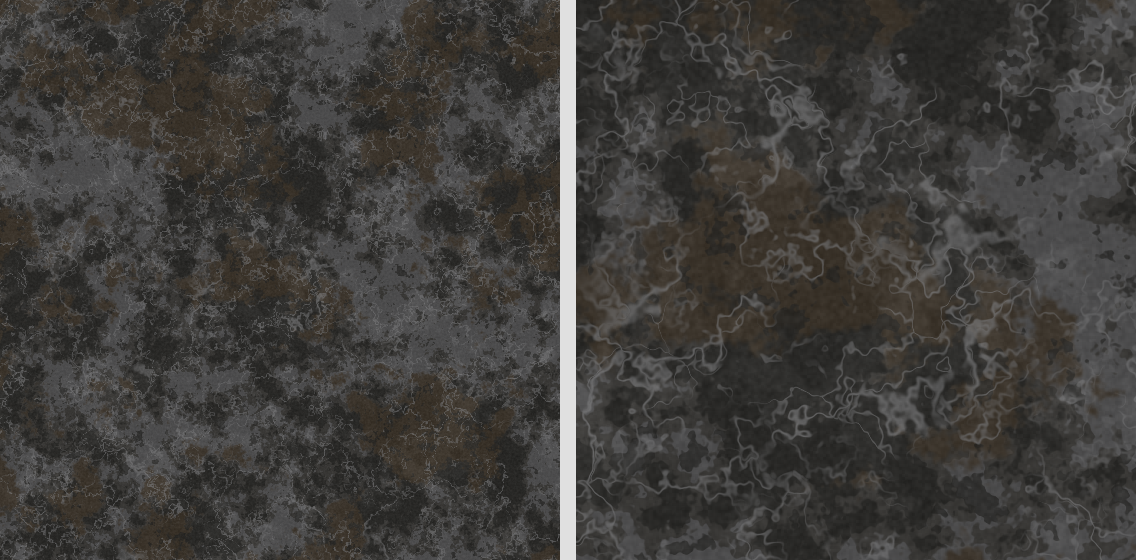
Left: the whole. Right: its middle third, enlarged.
Write a Shadertoy shader that draws this texture.

```glsl
// Dark weathered stone: charcoal and slate mottling, rusty brown stains, crumbly pale veins.

vec2 hash2(vec2 p) {
    uvec2 q = uvec2(ivec2(p) + 4096);
    uint h = q.x * 1597334677u ^ q.y * 3812015801u;
    h = (h ^ (h >> 15)) * 2246822519u;
    h = (h ^ (h >> 13)) * 3266489917u;
    h ^= h >> 16;
    return vec2(h & 65535u, h >> 16) / 65535.0;
}

// Gradient noise, roughly -0.7 to 0.7
float corner(vec2 cell, vec2 offset) {
    float angle = 6.28318 * hash2(cell).x;
    return dot(vec2(cos(angle), sin(angle)), offset);
}

float noise(vec2 p) {
    vec2 i = floor(p), f = p - i;
    vec2 u = f * f * f * (f * (f * 6.0 - 15.0) + 10.0);
    vec2 e = vec2(1, 0);
    return mix(mix(corner(i, f), corner(i + e.xy, f - e.xy), u.x),
               mix(corner(i + e.yx, f - e.yx), corner(i + 1.0, f - 1.0), u.x), u.y);
}

float fbm(vec2 p, int octaves, float gain) {
    float sum = 0.0, amp = 0.5;
    for (int i = 0; i < octaves; i++) {
        sum += amp * noise(p);
        p = mat2(1.6, 1.2, -1.2, 1.6) * p + 17.3;
        amp *= gain;
    }
    return sum;
}

// Gap between the two nearest cell points: zero on the cell borders
float cellBorder(vec2 p) {
    vec2 cell = floor(p);
    float nearest = 9.0, second = 9.0;
    for (int y = -1; y <= 1; y++)
    for (int x = -1; x <= 1; x++) {
        vec2 c = cell + vec2(x, y);
        float d = length(c + hash2(c) - p);
        second = min(second, max(nearest, d));
        nearest = min(nearest, d);
    }
    return second - nearest;
}

void mainImage(out vec4 fragColor, in vec2 fragCoord) {
    vec2 uv = fragCoord / iResolution.y;

    // Mottling: broad clouds broken up by ragged flakes
    float clouds = fbm(uv * 4.0 + 3.7, 3, 0.5);
    float flakes = fbm(uv * 17.0 + 40.0, 5, 0.68);
    float chips = fbm(uv * 34.0 + 81.0, 4, 0.7);
    float tone = clouds * 0.75 + flakes * 0.7;

    vec3 charcoal = vec3(0.160, 0.158, 0.150);
    vec3 ash = vec3(0.222, 0.217, 0.208);
    vec3 slate = vec3(0.298, 0.297, 0.300);
    vec3 rust = vec3(0.226, 0.193, 0.152);

    vec3 col = mix(charcoal, ash, smoothstep(-0.10, -0.03, tone + 0.25 * chips));
    col = mix(col, slate, smoothstep(0.03, 0.08, tone + 0.3 * chips));

    // Brown stains with flaky borders
    float stain = fbm(uv * 4.5 + 120.0, 3, 0.5) + 0.4 * flakes;
    col = mix(col, rust, 0.85 * smoothstep(0.04, 0.13, stain - 0.3 * clouds));

    // Small dark pits
    col = mix(col, charcoal * 0.9, 0.7 * smoothstep(0.13, 0.2, chips - 0.4 * tone));

    // Veins: strongly warped cell borders plus a crinkled contour line
    vec2 warp = vec2(fbm(uv * 11.0 + 200.0, 5, 0.62), fbm(uv * 11.0 + 260.0, 5, 0.62));
    vec2 bent = uv + 0.13 * warp;
    float coarse = 1.0 - smoothstep(0.0, 0.060, cellBorder(bent * 9.0 + 5.0));
    float fine = 1.0 - smoothstep(0.0, 0.095, cellBorder(bent * 20.0 + 60.0));
    float crinkle = 1.0 - smoothstep(0.0, 0.026, abs(fbm(uv * 7.0 + 310.0, 6, 0.62)));
    float strength = fbm(uv * 8.0 + 400.0, 4, 0.6);
    float veins = max(coarse * smoothstep(-0.22, 0.10, strength),
                      max(fine * 0.8 * smoothstep(-0.02, 0.18, strength),
                          crinkle * smoothstep(-0.15, 0.15, -strength)));
    col = mix(col, vec3(0.435, 0.435, 0.440), 0.66 * veins);

    // Pale dust around the veins and fine grain
    col += 0.035 * smoothstep(0.0, 0.2, strength + 0.5 * chips);
    col += 0.035 * noise(uv * 230.0) + 0.02 * (hash2(floor(uv * 512.0)).x - 0.5);

    fragColor = vec4(col, 1.0);
}
```
